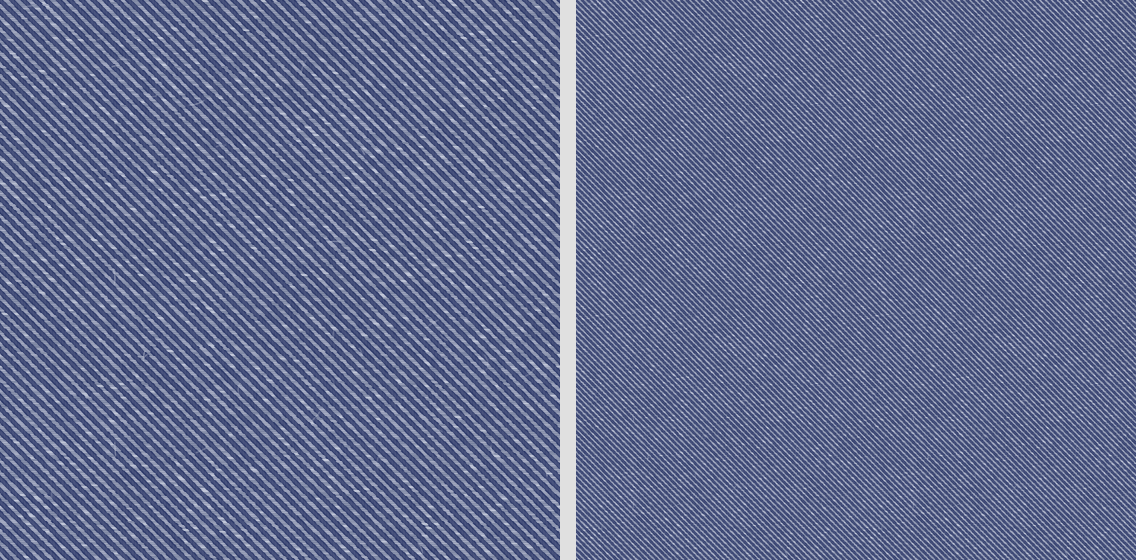
Left: one tile. Right: repeated 2 by 2.
This texture is drawn by a WebGL 1 fragment shader. Its source:

```glsl
precision highp float;
uniform vec2 u_resolution;

#define RIBS vec2(48.0, 48.0)
#define WARPS_PER_RIB 4.0
#define HAIRS_PER_RIB 6.0
#define WEFT_WIDTH 0.43
#define EDGE_JITTER 0.10
#define SLUB_CHANCE 0.04
#define FIBRE_COUNT 40
#define NAVY vec3(0.150, 0.200, 0.395)
#define INDIGO vec3(0.290, 0.330, 0.495)
#define WEFT_SHADE vec3(0.45, 0.49, 0.605)
#define WEFT_LIGHT vec3(0.69, 0.71, 0.795)
#define SLUB_WHITE vec3(0.80, 0.82, 0.88)

const float TAU = 6.2831853;
const float FIBRE_WIDTH = 0.0005;

float hash(vec2 p) {
  vec3 q = fract(vec3(p.xyx) * 0.1031);
  q += dot(q, q.yzx + 33.33);
  return fract((q.x + q.y) * q.z);
}

// Rounded thread profile: 0 in the gap, 1 on the crown
float crown(float t) {
  return 0.5 - 0.5 * cos(TAU * t);
}

// Indigo warp: dark rib borders, lighter middle, vertical thread ticks
vec3 warpColor(vec2 uv, float across) {
  float column = uv.x * RIBS.x * WARPS_PER_RIB;
  float pick = floor(uv.y * RIBS.y);
  float ridge = smoothstep(0.12, 0.32, across) * (1.0 - smoothstep(0.68, 0.88, across));
  float tone = ridge * (0.75 + 0.40 * crown(fract(column)));
  tone += 0.14 * crown(fract(column));
  tone += 0.24 * (hash(vec2(floor(column), pick) + 71.0) - 0.5);
  return mix(NAVY, INDIGO, clamp(tone, 0.0, 1.0));
}

// Pale weft: fine horizontal hairs with uneven brightness
vec3 weftColor(float rowPos, float seed, float slub) {
  float tone = 0.22 + 0.42 * crown(fract(rowPos)) + 0.65 * (seed - 0.4);
  vec3 col = mix(WEFT_SHADE, WEFT_LIGHT, clamp(tone, 0.0, 1.0));
  return mix(col, SLUB_WHITE, 0.75 * step(1.0 - SLUB_CHANCE, slub));
}

vec3 twill(vec2 uv, float soft) {
  uv = fract(uv);
  float rowPos = uv.y * RIBS.y * HAIRS_PER_RIB;
  float row = floor(rowPos);
  float rib = dot(uv, RIBS);
  float phase = fract(rib);

  // One hair of one rib, shared across the left and right borders
  float rowRib = uv.x * RIBS.x + (row + 0.5) / HAIRS_PER_RIB;
  vec2 cell = vec2(mod(floor(rowRib), RIBS.x), row);
  float seed = hash(cell + 5.0);
  float slub = hash(cell + 137.0);
  float jitter = EDGE_JITTER * (hash(cell + 211.0) - 0.5);

  float halfWidth = 0.5 * WEFT_WIDTH + jitter;
  float fromCentre = abs(phase - 0.5);
  float weftMask = 1.0 - smoothstep(halfWidth - soft, halfWidth + soft, fromCentre);

  float across = fract(phase + 0.5 - 0.5 * WEFT_WIDTH) / (1.0 - WEFT_WIDTH);
  across = clamp(across, 0.0, 1.0);
  return mix(warpColor(uv, across), weftColor(rowPos, seed, slub), weftMask);
}

// Loose curved hairs lying on the cloth
float fibres(vec2 uv, float pixel) {
  float cover = 0.0;
  for (int i = 0; i < FIBRE_COUNT; i++) {
    float n = float(i);
    vec2 centre = vec2(hash(vec2(n, 3.0)), hash(vec2(n, 17.0)));
    float angle = TAU * hash(vec2(n, 29.0));
    float reach = mix(0.006, 0.017, hash(vec2(n, 41.0)));
    vec2 q = fract(uv - centre + 0.5) - 0.5;
    float c = cos(angle), s = sin(angle);
    q = vec2(c * q.x + s * q.y, c * q.y - s * q.x);
    q.y += (hash(vec2(n, 53.0)) - 0.5) * 50.0 * q.x * q.x;
    float body = 1.0 - smoothstep(FIBRE_WIDTH, FIBRE_WIDTH + pixel, abs(q.y));
    float ends = 1.0 - smoothstep(0.7 * reach, reach, abs(q.x));
    cover = max(cover, body * ends * mix(0.15, 0.4, hash(vec2(n, 67.0))));
  }
  return cover;
}

void main() {
  vec2 uv = gl_FragCoord.xy / u_resolution;
  float pixel = 1.0 / min(u_resolution.x, u_resolution.y);
  float soft = max(0.04, 0.3 * RIBS.y * pixel);

  // Averages a 3 by 3 grid inside each pixel
  vec3 col = vec3(0.0);
  for (int j = 0; j < 3; j++) {
    for (int i = 0; i < 3; i++) {
      vec2 offset = (vec2(float(i), float(j)) - 1.0) / 3.0;
      col += twill(uv + offset / u_resolution, soft) / 9.0;
    }
  }

  // Faint uneven dye, with whole-number frequencies
  float dye = sin(TAU * (2.0 * uv.x + uv.y) + 1.7 * sin(TAU * 3.0 * uv.y));
  col *= 1.0 + 0.006 * dye;

  col = mix(col, SLUB_WHITE, fibres(uv, pixel));
  gl_FragColor = vec4(col, 1.0);
}
```
